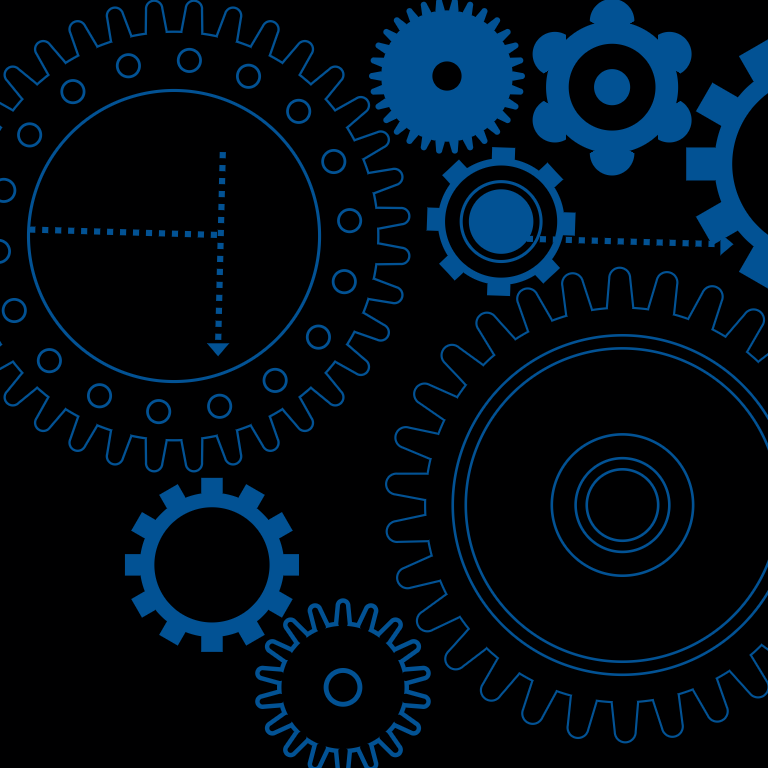
Give the GLSL for this background, as a Shadertoy shader.

```glsl
// Blueprint of blue gears, some solid and some outlined, with dotted arrows on black.

const float TAU = 6.2831853;
const vec3 BACKGROUND = vec3(0.0, 0.0, 0.005);
const vec3 BLUE = vec3(0.008, 0.32, 0.58);

// Folds the plane into one of n equal sectors: x is radial, y is tangential.
vec2 foldSector(vec2 p, float n, float phaseDegrees) {
    float sector = TAU / n;
    float a = atan(p.y, p.x) - radians(phaseDegrees);
    a -= sector * round(a / sector);
    return length(p) * vec2(cos(a), sin(a));
}

float disc(vec2 p, float radius) {
    return length(p) - radius;
}

float stroke(float d, float halfWidth) {
    return abs(d) - halfWidth;
}

float ring(vec2 p, float radius, float halfWidth) {
    return stroke(disc(p, radius), halfWidth);
}

// Gear with tapered, rounded teeth; widths holds the base and tip half widths.
float roundGear(vec2 p, float n, float phase, float root, float outer, vec2 widths) {
    vec2 q = foldSector(p, n, phase);
    float tipCenter = outer - widths.y;
    float h = clamp((q.x - root) / (tipCenter - root), 0.0, 1.0);
    float tooth = length(q - vec2(mix(root, tipCenter, h), 0.0)) - mix(widths.x, widths.y, h);
    return min(disc(p, root), tooth);
}

// Ring gear with square teeth and an open middle.
float squareGear(vec2 p, float n, float phase, float hole, float root, float outer, float halfWidth) {
    vec2 q = foldSector(p, n, phase);
    float tooth = max(q.x - outer, abs(q.y) - halfWidth);
    return max(min(disc(p, root), tooth), hole - length(p));
}

// Row of square dots running from a to b.
float dottedLine(vec2 p, vec2 a, vec2 b) {
    const float pitch = 1.69;
    const float halfSize = 0.4;
    vec2 along = normalize(b - a);
    vec2 q = vec2(dot(p - a, along), dot(p - a, vec2(-along.y, along.x)));
    float last = floor(length(b - a) / pitch);
    q.x -= pitch * clamp(round(q.x / pitch), 0.0, last);
    return max(abs(q.x), abs(q.y)) - halfSize;
}

// Triangle with its point at tip, facing along dir.
float arrowHead(vec2 p, vec2 tip, vec2 dir) {
    vec2 q = vec2(dot(tip - p, dir), dot(tip - p, vec2(-dir.y, dir.x)));
    return max((abs(q.y) - q.x * 0.85) * 0.76, q.x - 1.7);
}

// Large outlined gear with a ring of small holes.
float perforatedGear(vec2 p) {
    float d = stroke(roundGear(p, 36.0, 5.0, 26.6, 30.75, vec2(1.37, 1.06)), 0.15);
    d = min(d, ring(p, 18.95, 0.2));
    vec2 q = foldSector(p, 18.0, 5.0);
    return min(d, ring(q - vec2(22.95, 0.0), 1.45, 0.18));
}

// Large outlined gear with concentric circles.
float concentricGear(vec2 p) {
    float d = stroke(roundGear(p, 30.0, 6.7, 25.7, 30.9, vec2(1.72, 1.36)), 0.14);
    float rims = min(ring(p, 22.1, 0.17), ring(p, 20.4, 0.17));
    float hub = min(ring(p, 9.2, 0.17), min(ring(p, 6.1, 0.17), ring(p, 4.65, 0.17)));
    return min(d, min(rims, hub));
}

// Small square-toothed gear around a solid hub.
float hubGear(vec2 p) {
    float d = squareGear(p, 8.0, -2.0, 7.3, 8.25, 9.65, 1.5);
    return min(d, min(ring(p, 5.2, 0.2), disc(p, 4.2)));
}

// Solid gear with six broad lobes, a round opening and a central disc.
float lobedGear(vec2 p) {
    float d = roundGear(p, 6.0, 30.0, 8.6, 10.1, vec2(2.9, 2.0));
    return min(max(d, -disc(p, 5.65)), disc(p, 2.35));
}

// Solid gear with many fine teeth and a small bore.
float fineGear(vec2 p) {
    float d = roundGear(p, 30.0, 0.0, 8.55, 10.15, vec2(0.62, 0.4));
    return max(d, -disc(p, 1.9));
}

// Small gear drawn with a heavy outline.
float outlinedGear(vec2 p) {
    float d = stroke(roundGear(p, 18.0, 10.0, 8.3, 11.3, vec2(0.9, 0.68)), 0.29);
    return min(d, ring(p, 2.2, 0.32));
}

float arrows(vec2 p) {
    float d = dottedLine(p, vec2(4.2, 70.1), vec2(28.7, 69.4));
    d = min(d, dottedLine(p, vec2(29.0, 79.8), vec2(28.4, 55.2)));
    d = min(d, arrowHead(p, vec2(28.4, 53.6), vec2(0.0, -1.0)));
    d = min(d, dottedLine(p, vec2(69.0, 68.9), vec2(94.0, 68.2)));
    return min(d, arrowHead(p, vec2(95.5, 68.2), vec2(1.0, 0.0)));
}

void mainImage(out vec4 fragColor, in vec2 fragCoord) {
    // The canvas is 100 units high.
    float pixel = 100.0 / iResolution.y;
    vec2 p = fragCoord * pixel;

    float d = perforatedGear(p - vec2(22.66, 69.27));
    d = min(d, concentricGear(p - vec2(81.05, 34.24)));
    d = min(d, fineGear(p - vec2(58.2, 90.1)));
    d = min(d, lobedGear(p - vec2(79.7, 88.65)));
    d = min(d, hubGear(p - vec2(65.25, 71.15)));
    d = min(d, squareGear(p - vec2(106.8, 78.65), 12.0, 0.0, 11.46, 13.8, 17.45, 2.15));
    d = min(d, squareGear(p - vec2(27.6, 26.45), 12.0, 0.0, 7.5, 9.4, 11.33, 1.4));
    d = min(d, outlinedGear(p - vec2(44.66, 10.5)));
    d = min(d, arrows(p));

    float ink = clamp(0.5 - d / pixel, 0.0, 1.0);
    fragColor = vec4(mix(BACKGROUND, BLUE, ink), 1.0);
}
```
